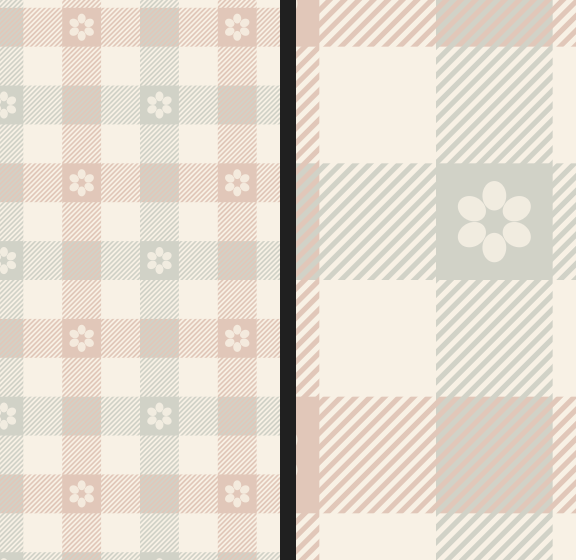
Left, the full canvas; right, a detail of the centre.
Give the GLSL for this pattern, as a Shadertoy shader.

```glsl
// Pastel gingham: sage and blush bands cross on cream, woven as a diagonal twill.
// Each axis gives a band colour; a stripe mask picks which axis lies on top.
// Where two bands of one colour cross, a six-petal daisy sits on the solid square.

#define CELLS_ACROSS 7.2
#define STRIPES_PER_CELL 8.0
#define PETALS 6.0
#define PETAL_OFFSET 0.222
#define PETAL_RADII vec2(0.126, 0.102)
#define EYE_RADIUS 0.078
#define PETAL_TINT 0.17
#define CREAM vec3(0.972, 0.945, 0.898)
#define SAGE vec3(0.818, 0.822, 0.782)
#define BLUSH vec3(0.882, 0.782, 0.725)

const float TAU = 6.2831853;

// Antialiased coverage of a signed distance, given the pixel size
float coverage(float dist, float pixel) {
    return clamp(0.5 - dist / pixel, 0.0, 1.0);
}

// Coverage of a one-cell band starting at 'start', repeated every four cells
float band(float t, float start, float pixel) {
    float fromCentre = mod(t - start + 1.5, 4.0) - 2.0;
    return coverage(abs(fromCentre) - 0.5, pixel);
}

// Thread colour along one axis: sage, cream, blush, cream
vec3 threadColour(float t, float pixel) {
    vec3 colour = mix(CREAM, SAGE, band(t, 0.0, pixel));
    return mix(colour, BLUSH, band(t, 2.0, pixel));
}

// Rising diagonal stripes, half on and half off
float twill(vec2 p, float pixel) {
    float phase = fract((p.x - p.y) * STRIPES_PER_CELL);
    float dist = (abs(phase - 0.5) - 0.25) / (STRIPES_PER_CELL * sqrt(2.0));
    return coverage(dist, pixel);
}

// Daisy made of one ellipse folded around the centre, with a round eye cut out
float daisy(vec2 p, float pixel) {
    float sector = TAU / PETALS;
    float angle = mod(atan(p.x, p.y) + 0.5 * sector, sector) - 0.5 * sector;
    vec2 q = length(p) * vec2(cos(angle), sin(angle)) - vec2(PETAL_OFFSET, 0.0);
    float k = length(q / PETAL_RADII);
    float slope = length(q / (PETAL_RADII * PETAL_RADII));
    float petal = k * (k - 1.0) / max(slope, 1e-4);
    // The ellipse estimate vanishes at its centre, so keep the inside solid
    petal = k < 0.5 ? -PETAL_RADII.y * 0.5 : petal;
    return coverage(max(petal, EYE_RADIUS - length(p)), pixel);
}

void mainImage(out vec4 fragColor, in vec2 fragCoord) {
    // Cell units, with a cell corner at the canvas centre
    float pixel = CELLS_ACROSS / iResolution.x;
    vec2 p = (fragCoord - 0.5 * iResolution.xy) * pixel;

    // Weave the columns and rows together
    vec3 column = threadColour(p.x, pixel);
    vec3 row = threadColour(p.y, pixel);
    vec3 colour = mix(column, row, twill(p, pixel));

    // Daisies where both axes carry the same coloured band
    vec2 cell = mod(floor(p), 4.0);
    if (cell.x == cell.y && mod(cell.x, 2.0) == 0.0) {
        vec3 petalColour = mix(CREAM, colour, PETAL_TINT);
        colour = mix(colour, petalColour, daisy(fract(p) - 0.5, pixel));
    }

    fragColor = vec4(colour, 1.0);
}
```
